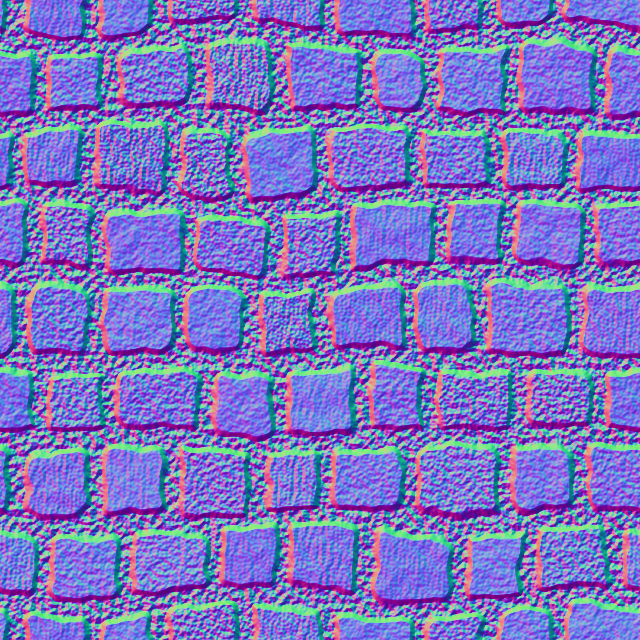
A WebGL 1 fragment shader for this texture map:

```glsl
precision highp float;
uniform vec2 u_resolution;

vec2 hash2(vec2 p) {
  vec3 q = fract(p.xyx * vec3(0.1031, 0.1030, 0.0973));
  q += dot(q, q.yzx + 33.33);
  return fract((q.xx + q.yz) * q.zy);
}

float cornerSlope(vec2 cell, vec2 offset, vec2 period) {
  float angle = 6.2832 * hash2(mod(cell, period)).x;
  return dot(vec2(cos(angle), sin(angle)), offset);
}

// Gradient noise that wraps after a whole number of cells
float noise(vec2 p, vec2 period) {
  vec2 i = floor(p), f = p - i;
  vec2 w = f * f * f * (f * (f * 6.0 - 15.0) + 10.0);
  vec2 e = vec2(1.0, 0.0);
  float low = mix(cornerSlope(i, f, period), cornerSlope(i + e, f - e, period), w.x);
  float high = mix(cornerSlope(i + e.yx, f - e.yx, period),
                   cornerSlope(i + 1.0, f - 1.0, period), w.x);
  return mix(low, high, w.y);
}

// Noise with a given number of cells per stone
float tiledNoise(vec2 p, vec2 frequency) {
  return noise(p * frequency, 8.0 * frequency);
}

// Sideways shift of the joint at the left of stone k
float jointX(float k, float row) {
  return k + 0.28 * (hash2(mod(vec2(k, row), 8.0) + 31.0).x - 0.5);
}

float roundedBox(vec2 p, vec2 halfSize, float radius) {
  vec2 q = abs(p) - halfSize + radius;
  return length(max(q, 0.0)) + min(max(q.x, q.y), 0.0) - radius;
}

float surfaceHeight(vec2 p) {
  // Uneven courses and chipped outlines
  vec2 w = p;
  w.y += 0.26 * tiledNoise(p, vec2(0.5)) + 0.06 * tiledNoise(p + 3.0, vec2(2.0));
  w += 0.045 * vec2(tiledNoise(p, vec2(5.0)), tiledNoise(p + 4.3, vec2(5.0)));
  w.x += 0.07 * tiledNoise(p + 1.7, vec2(2.0));

  // Staggered rows of stones with uneven widths
  w.y -= 0.5;
  float row = floor(w.y);
  float wrapped = mod(row, 8.0);
  w.x -= 0.5 * mod(wrapped + 1.0, 2.0) + 0.35 * (hash2(vec2(wrapped, 17.0)).x - 0.5);
  float k = floor(w.x);
  if (w.x < jointX(k, row)) k -= 1.0;
  else if (w.x > jointX(k + 1.0, row)) k += 1.0;

  vec2 id = mod(vec2(k, row), 8.0);
  vec2 shape = hash2(id + 53.0);
  vec2 finish = hash2(id + 71.0);
  vec2 tilt = hash2(id + 97.0) - 0.5;

  // Outline of one stone
  vec2 low = vec2(jointX(k, row), row) + vec2(0.04, 0.06) + 0.05 * hash2(id + 11.0);
  vec2 high = vec2(jointX(k + 1.0, row), row + 1.0) - vec2(0.04, 0.06) - 0.05 * hash2(id + 23.0);
  vec2 local = w - 0.5 * (low + high);
  float skew = 0.08 * (shape.y - 0.5);
  float d = roundedBox(local + skew * vec2(-local.y, local.x),
                       0.5 * (high - low), 0.06 + 0.13 * shape.x);
  float stoneMask = 1.0 - smoothstep(-0.075, 0.0, d);

  // Worn face: smooth, pitted or combed
  vec2 grain = finish.y > 0.82 ? vec2(20.0, 7.0) : vec2(14.0);
  float roughness = mix(0.022, 0.075, finish.x * finish.x * finish.x);
  float face = 0.27 + dot(tilt, local) * 0.15
    + 0.035 * tiledNoise(p, vec2(4.0))
    + roughness * (tiledNoise(p, grain) + 0.55 * tiledNoise(p, vec2(25.0)));

  // Gritty joint filling
  float grit = 0.13 * tiledNoise(p, vec2(12.0)) + 0.05 * tiledNoise(p, vec2(24.0));
  return mix(grit, face, stoneMask);
}

void main() {
  vec2 p = gl_FragCoord.xy / u_resolution * 8.0;
  vec2 e = vec2(0.008, 0.0);
  vec2 slope = vec2(surfaceHeight(p + e) - surfaceHeight(p - e),
                    surfaceHeight(p - e.yx) - surfaceHeight(p + e.yx)) / (2.0 * e.x);
  vec3 normal = normalize(vec3(slope, 1.0));
  gl_FragColor = vec4(vec3(0.48, 0.46, 0.40) + vec3(0.46, 0.48, 0.53) * normal, 1.0);
}
```
